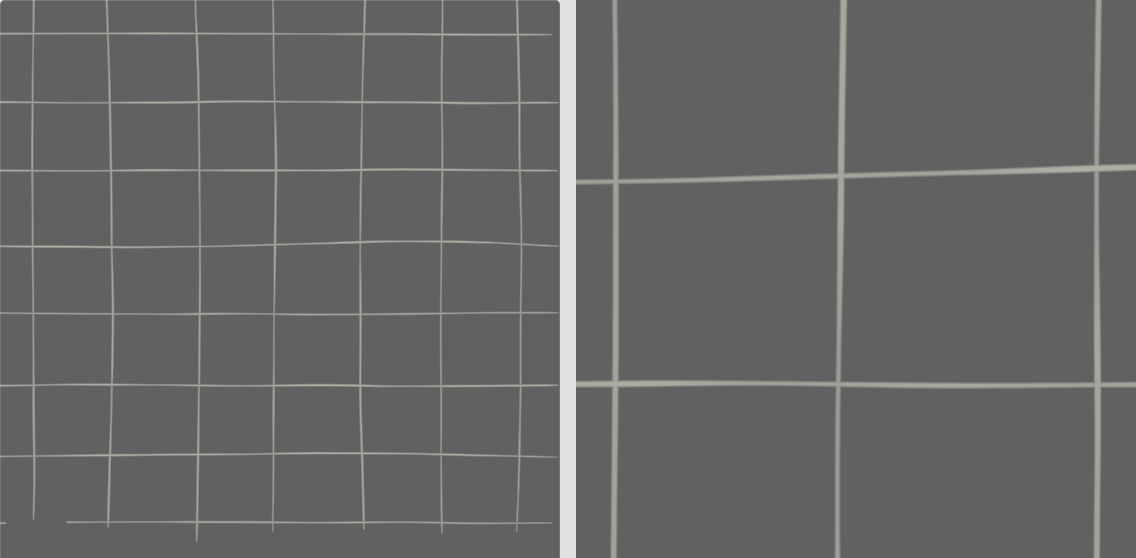
Left, the full canvas; right, a detail of the centre.
Reproduce this pattern procedurally as a Shadertoy shader.

```glsl
// Hand-drawn grid: seven upright and eight level chalk strokes on flat grey.
// Each stroke is a straight line bent by a bow, a sway and fine noise, with
// uneven pressure and a tapered tip; the upright ones stop at varied lengths.

const float PI = 3.14159265;
const vec3 SLATE = vec3(0.38);
const vec3 CHALK = vec3(0.68, 0.68, 0.645);
const float HALF_WIDTH = 0.0016;
const float CORNER_RADIUS = 0.009;

// Per stroke: position, bow, sway, end. Coordinates run from the top left.
const vec4 UPRIGHT[7] = vec4[7](
    vec4(0.0595, 0.000, -0.0008, 0.931),
    vec4(0.1914, 0.009, 0.0000, 0.945),
    vec4(0.3500, 0.007, 0.0010, 0.971),
    vec4(0.4865, 0.005, 0.0020, 0.953),
    vec4(0.6505, -0.008, 0.0000, 0.949),
    vec4(0.7905, -0.002, 0.0005, 0.957),
    vec4(0.9220, 0.009, 0.0000, 0.953));

const vec4 LEVEL[8] = vec4[8](
    vec4(0.0610, 0.000, -0.0005, 0.987),
    vec4(0.1835, 0.000, -0.0005, 0.997),
    vec4(0.3050, 0.000, 0.0003, 0.996),
    vec4(0.4400, -0.003, 0.0050, 0.997),
    vec4(0.5595, 0.003, 0.0000, 0.997),
    vec4(0.6900, 0.001, 0.0000, 0.997),
    vec4(0.8185, -0.006, 0.0005, 0.996),
    vec4(0.9370, -0.001, 0.0000, 0.986));

float hash(float n)
{
    return fract(sin(n * 91.345) * 47453.5);
}

float noise(float x)
{
    float cell = floor(x);
    float f = x - cell;
    return mix(hash(cell), hash(cell + 1.0), f * f * (3.0 - 2.0 * f));
}

// Coverage of one stroke; x of p runs along it, y across it.
float stroke(vec2 p, vec4 line, float seed, float pixel)
{
    float centre = line.x + line.y * sin(PI * p.x) + line.z * sin(2.0 * PI * p.x);
    centre += 0.003 * (noise(p.x * 7.0 + seed * 37.0) - 0.5);

    float pressure = noise(p.x * 11.0 + seed * 53.0 + 17.0);
    float halfWidth = HALF_WIDTH * mix(0.8, 1.2, pressure);
    float taper = smoothstep(0.0, 0.025, line.w - p.x);
    halfWidth *= mix(0.6, 1.0, taper);

    float soft = max(1.5 * pixel, 0.0015);
    float body = clamp((halfWidth - abs(p.y - centre)) / soft + 0.5, 0.0, 1.0);
    float tip = smoothstep(-pixel, pixel, line.w - p.x);
    return body * tip * mix(0.82, 1.0, pressure);
}

// One inside the interval, smooth at both ends.
float band(float x, float low, float high, float pixel)
{
    return smoothstep(-pixel, pixel, x - low) * smoothstep(-pixel, pixel, high - x);
}

// Pale cut left outside the two rounded top corners.
float cornerCut(vec2 p, float pixel)
{
    vec2 q = vec2(min(p.x, 1.0 - p.x), p.y);
    vec2 inset = max(CORNER_RADIUS - q, 0.0);
    return smoothstep(-pixel, pixel, length(inset) - CORNER_RADIUS);
}

void mainImage(out vec4 fragColor, in vec2 fragCoord)
{
    vec2 p = fragCoord / iResolution.xy;
    p.y = 1.0 - p.y;
    float pixel = 1.0 / min(iResolution.x, iResolution.y);

    float ink = 0.0;
    for (int i = 0; i < 7; i++)
        ink = max(ink, 0.92 * stroke(p.yx, UPRIGHT[i], float(i) + 1.0, pixel));

    for (int i = 0; i < 8; i++)
    {
        float level = stroke(p, LEVEL[i], float(i) + 11.0, pixel);
        // The lowest stroke skips near its start.
        if (i == 7) level *= 1.0 - band(p.x, 0.011, 0.119, pixel);
        ink = max(ink, level);
    }

    vec3 color = mix(SLATE, CHALK, ink);
    color = mix(color, vec3(0.95), cornerCut(p, pixel));
    fragColor = vec4(color, 1.0);
}
```
